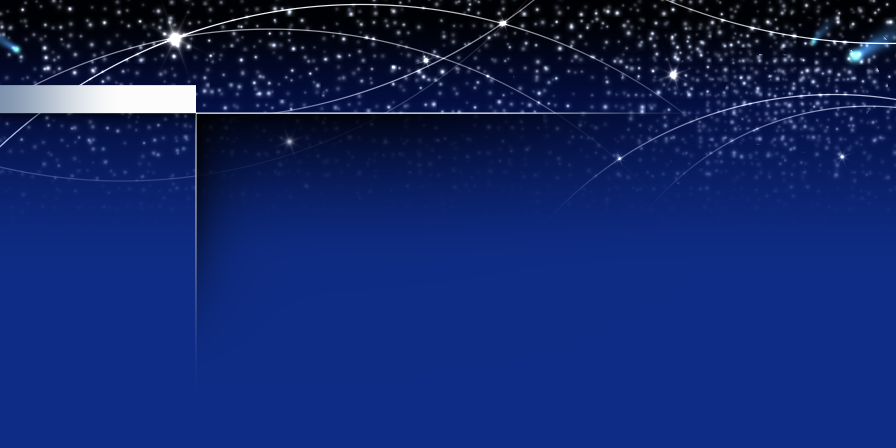
This background is drawn by a Shadertoy shader. Its source:

```glsl
vec3 hash3(vec2 p) {
    vec3 h = vec3(dot(p, vec2(127.1, 311.7)), dot(p, vec2(269.5, 183.3)), dot(p, vec2(419.2, 371.9)));
    return fract(sin(h) * 43758.54);
}

// Exact pixel coverage of a band around signed distance d
float band(float d, float halfWidth, float px) {
    return clamp((d + halfWidth) / px + 0.5, 0.0, 1.0) - clamp((d - halfWidth) / px + 0.5, 0.0, 1.0);
}

float above(float v, float px) {
    return clamp(v / px + 0.5, 0.0, 1.0);
}

// One jittered star in each cell; density is the share of cells in use
float starLayer(vec2 p, float cell, float density) {
    vec2 id = floor(p / cell);
    vec3 h = hash3(id + cell * 900.0);
    vec3 k = hash3(id + 57.3);
    vec2 d = (fract(p / cell) - mix(vec2(0.25), vec2(0.75), h.xy)) * cell;
    float radius = mix(0.0025, 0.0046, k.x);
    float r2 = dot(d, d) / (radius * radius);
    float glow = exp(-r2) + 0.18 * exp(-r2 * 0.2);
    return glow * step(h.z, density) * mix(0.2, 0.95, k.y * k.y);
}

float sparkle(vec2 d, float size) {
    vec2 v = mat2(0.94, 0.34, -0.34, 0.94) * d / size;
    float r = length(v);
    float rays = exp(-45.0 * abs(v.x * v.y)) + 0.6 * exp(-25.0 * abs(v.x * v.x - v.y * v.y));
    return rays * exp(-3.0 * r) + exp(-60.0 * r * r);
}

vec3 comet(vec2 d, vec2 tail, float size) {
    vec2 dir = normalize(tail);
    float along = dot(d, dir) / size;
    float across = dot(d, vec2(-dir.y, dir.x)) / size;
    float width = 0.07 + 0.12 * max(along, 0.0);
    float stream = exp(-across * across / (width * width)) * smoothstep(-0.06, 0.06, along);
    stream *= max(1.0 - along, 0.0);
    float head = exp(-dot(d, d) / (size * size * 0.008));
    return vec3(0.25, 0.5, 0.75) * stream + vec3(0.45, 0.85, 0.8) * head;
}

void mainImage(out vec4 fragColor, in vec2 fragCoord) {
    float px = 1.0 / iResolution.y;
    // Heights as unit, y measured downwards from the top edge
    vec2 p = vec2(fragCoord.x, iResolution.y - fragCoord.y) * px;
    vec2 corner = vec2(0.4375, 0.2526);
    vec2 inner = p - corner;
    float panel = above(inner.x, px) * above(inner.y, px);

    // Night sky
    vec3 color = mix(vec3(0.0, 0.002, 0.015), vec3(0.012, 0.055, 0.25), smoothstep(0.02, 0.26, p.y));
    color = mix(color, vec3(0.055, 0.172, 0.52), smoothstep(0.18, 0.6, p.y));

    // Star field with a dense cloud on the right
    vec2 c = (p - vec2(1.72, 0.21)) / vec2(0.26, 0.18);
    float cloud = exp(-dot(c, c));
    float fade = 1.0 - smoothstep(0.12, 0.52, p.y);
    float stars = starLayer(p, 0.037, 0.8) + starLayer(p + 0.013, 0.026, 0.4 + 0.4 * cloud);
    stars += starLayer(p + 0.31, 0.019, 0.12 + 0.7 * cloud) * 0.8;
    float veil = mix(1.0, mix(0.4, 0.9, smoothstep(1.1, 1.7, p.x)), panel);
    vec3 light = vec3(0.86, 0.91, 1.0) * stars * fade * veil;

    // Orbit arcs: centre and radius, then bright x, spread and strength
    vec3 circles[7] = vec3[7](
        vec3(0.807, 1.195, 1.185), vec3(0.604, 1.237, 1.172), vec3(0.430, -0.958, 1.224),
        vec3(0.273, -0.807, 1.211), vec3(1.979, -1.195, 1.292), vec3(1.862, 1.081, 0.870),
        vec3(1.940, 0.880, 0.643));
    vec3 shine[7] = vec3[7](
        vec3(0.50, 1.10, 0.95), vec3(0.55, 0.95, 0.60), vec3(0.95, 0.50, 0.60),
        vec3(0.20, 1.10, 0.32), vec3(2.00, 0.80, 0.90), vec3(1.85, 0.75, 0.70),
        vec3(1.95, 0.55, 0.55));
    for (int i = 0; i < 7; i++) {
        float d = length(p - circles[i].xy) - circles[i].z;
        float x = (p.x - shine[i].x) / shine[i].y;
        float strength = shine[i].z * max(1.0 - x * x, 0.0) * (1.0 - smoothstep(0.28, 0.52, p.y));
        light += band(d, 0.0014, px) * strength * mix(1.0, i < 4 ? 0.35 : 0.9, panel);
    }

    // Bright sparkles: position and size
    vec3 sparkles[7] = vec3[7](
        vec3(0.391, 0.086, 0.075), vec3(1.503, 0.167, 0.042), vec3(1.880, 0.350, 0.028),
        vec3(0.951, 0.135, 0.028), vec3(1.125, 0.052, 0.024), vec3(0.646, 0.316, 0.045),
        vec3(1.383, 0.354, 0.022));
    for (int i = 0; i < 7; i++) {
        float strength = sparkles[i].y > 0.3 ? 0.5 : 1.0;
        light += sparkle(p - sparkles[i].xy, sparkles[i].z) * strength;
    }

    // Comets
    light += comet(p - vec2(1.908, 0.126), vec2(0.87, -0.50), 0.14) * 1.2;
    light += comet(p - vec2(1.815, 0.094), vec2(0.65, -0.76), 0.075) * 0.7;
    light += comet(p - vec2(0.038, 0.111), vec2(-0.85, -0.52), 0.085);
    color += light * (1.0 - 0.4 * color);

    // Inset shadow of the panel
    vec2 depth = max(inner, 0.0);
    float topShade = 0.85 * exp(-depth.y / 0.085) * (1.0 - smoothstep(0.3, 1.25, depth.x));
    float leftShade = 0.85 * exp(-depth.x / 0.05) * (1.0 - smoothstep(0.0, 0.6, depth.y));
    color *= 1.0 - panel * (1.0 - (1.0 - topShade) * (1.0 - leftShade));

    // Panel rim
    float rim = band(inner.y, 0.0014, px) * above(inner.x, px) * (1.0 - smoothstep(0.6, 1.15, inner.x));
    rim += band(inner.x, 0.0014, px) * above(inner.y, px) * (1.0 - smoothstep(0.05, 0.65, inner.y)) * 0.8;
    color = mix(color, vec3(0.95, 0.97, 1.0), min(rim, 1.0));

    // Title bar and the shadow beneath it
    float left = above(-inner.x, px);
    color *= 1.0 - 0.65 * left * above(inner.y, px) * exp(-depth.y / 0.02);
    float bar = left * above(-inner.y, px) * above(p.y - 0.19, px);
    vec3 metal = mix(vec3(0.46, 0.55, 0.66), vec3(0.99), smoothstep(-0.05, 0.28, p.x));
    color = mix(color, metal, bar);

    fragColor = vec4(clamp(color, 0.0, 1.0), 1.0);
}
```
